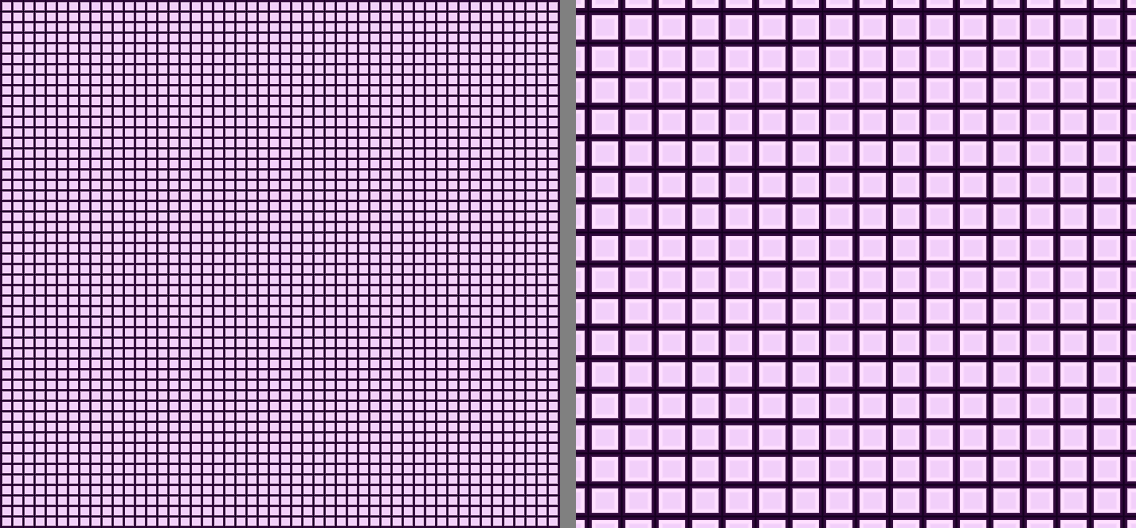
Left: the whole. Right: its middle third, enlarged.
Give the GLSL for this pattern, as a Shadertoy shader.

```glsl
const float CELLS_ACROSS_CANVAS = 50.2;   // 50 whole cells plus a thin margin
const float LINE_HALF_WIDTH = 0.00225;    // lengths are fractions of canvas height
const float RIM_WIDTH = 0.0025;

const vec3 LINE_COLOR = vec3(0.19, 0.03, 0.23);
const vec3 CORE_COLOR = vec3(0.08, 0.00, 0.12);
const vec3 CELL_COLOR = vec3(0.95, 0.81, 0.98);
const vec3 RIM_COLOR  = vec3(1.00, 0.88, 1.00);

// Distance to the nearest vertical or horizontal line of a centred grid
float gridDistance(vec2 uv, float cells, float aspect) {
    vec2 cell = (uv - 0.5) * cells;
    vec2 offset = abs(fract(cell + 0.5) - 0.5);
    vec2 dist = offset * vec2(aspect, 1.0) / cells;
    return min(dist.x, dist.y);
}

// Pixel coverage of a band around distance zero
float bandCoverage(float dist, float halfWidth, float pixel) {
    return clamp(0.5 + (halfWidth - dist) / pixel, 0.0, 1.0);
}

// Cell fill with a paler rim beside the lines
vec3 cellFill(float edgeDist, float rimWidth) {
    float rim = 1.0 - smoothstep(0.6 * rimWidth, 1.3 * rimWidth, edgeDist);
    return mix(CELL_COLOR, RIM_COLOR, rim);
}

// Line ink, darkest along its middle
vec3 lineInk(float dist, float halfWidth) {
    float core = 1.0 - smoothstep(0.0, 0.55 * halfWidth, dist);
    return mix(LINE_COLOR, CORE_COLOR, core);
}

void mainImage(out vec4 fragColor, in vec2 fragCoord) {
    vec2 uv = fragCoord / iResolution.xy;
    float aspect = iResolution.x / iResolution.y;
    float pixel = 1.0 / iResolution.y;

    float dist = gridDistance(uv, CELLS_ACROSS_CANVAS, aspect);
    vec3 fill = cellFill(dist - LINE_HALF_WIDTH, RIM_WIDTH);
    vec3 ink = lineInk(dist, LINE_HALF_WIDTH);
    vec3 color = mix(fill, ink, bandCoverage(dist, LINE_HALF_WIDTH, pixel));

    fragColor = vec4(color, 1.0);
}
```
